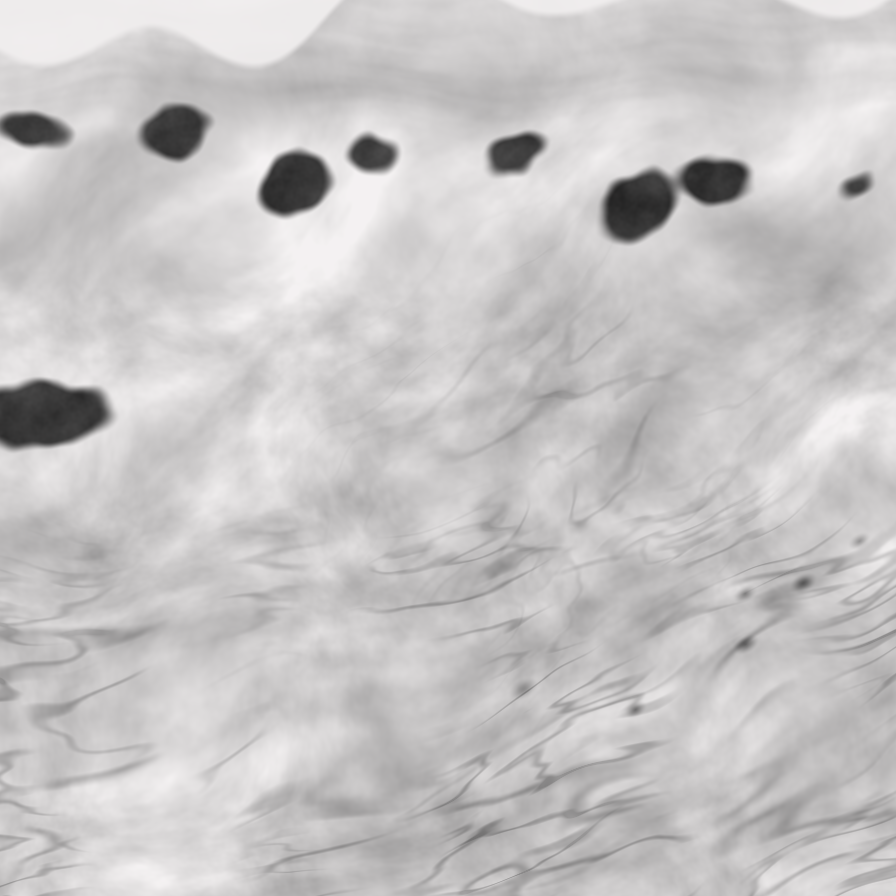
Write a WebGL 1 fragment shader that draws this texture.

```glsl
precision highp float;
uniform vec2 u_resolution;

const vec3 STONE_TINT = vec3(1.006, 0.996, 0.997);
const float BASE_TONE = 0.815;
const float PALE_TONE = 0.94;
const float HOLE_TONE = 0.20;
const float CLOUD_DEPTH = 0.18;
const float STREAK_DEPTH = 0.18;
const float GRAIN_DEPTH = 0.13;
const float VEIN_DEPTH = 0.15;
const float VEIN_WIDTH = 0.11;
const float FLOW_SLOPE = 0.08;
const float FLOW_BEND = 0.26;
const float DIAGONAL = 0.72;
const float HOLES = 8.0;
const float HOLE_ROW = 0.81;
const float SPECK_CELLS = 16.0;
const float SPECK_CHANCE = 0.13;
const float EDGE = 0.006;

vec2 hash2(vec2 p) {
  vec3 q = fract(p.xyx * vec3(0.1031, 0.1030, 0.0973));
  q += dot(q, q.yzx + 33.33);
  return fract((q.xx + q.yz) * q.zy);
}

float corner(vec2 cell, vec2 offset) {
  return dot(hash2(cell) * 2.0 - 1.0, offset);
}

float noise(vec2 p) {
  p += 40.0;
  vec2 i = floor(p), f = fract(p), e = vec2(1.0, 0.0);
  vec2 u = f * f * f * (f * (f * 6.0 - 15.0) + 10.0);
  float a = mix(corner(i, f), corner(i + e, f - e), u.x);
  float b = mix(corner(i + e.yx, f - e.yx), corner(i + 1.0, f - 1.0), u.x);
  return 1.6 * mix(a, b, u.y);
}

float fbm(vec2 p) {
  float sum = 0.0, amp = 0.5;
  for (int i = 0; i < 4; i++) {
    sum += amp * noise(p);
    p = p * 2.03 + vec2(7.3, 3.1);
    amp *= 0.55;
  }
  return sum;
}

vec2 rotate(vec2 p, float a) {
  float c = cos(a), s = sin(a);
  return vec2(c * p.x + s * p.y, c * p.y - s * p.x);
}

float patchAt(vec2 p, vec2 center, vec2 size) {
  vec2 d = (p - center) / size;
  return exp(-dot(d, d));
}

// Coverage of a worn, tilted oval
float oval(vec2 p, vec2 size, float tilt) {
  vec2 q = rotate(p, tilt) / size;
  return 1.0 - smoothstep(-EDGE, EDGE, (length(q) - 1.0) * size.y);
}

// Thin broken cracks that follow the bedding
float veins(vec2 p, vec2 flow) {
  float sum = 0.0;
  for (int i = 0; i < 3; i++) {
    float k = float(i);
    vec2 q = flow * (1.0 + 0.6 * k) + k * 9.7;
    float line = 1.0 - smoothstep(0.0, VEIN_WIDTH, abs(noise(q) + 0.25 * noise(q * 3.0)));
    sum += line * smoothstep(-0.05, 0.3, noise(p * 5.0 + k * 4.3));
  }
  return min(sum, 1.4);
}

float specks(vec2 p) {
  vec2 g = p * SPECK_CELLS, cell = floor(g);
  vec2 r = hash2(cell + 71.0);
  vec2 d = (fract(g) - 0.3 - 0.4 * r) / SPECK_CELLS;
  return step(r.x, SPECK_CHANCE) * oval(d, vec2(0.008, 0.005) * (0.6 + 0.6 * r.y), 0.5);
}

void main() {
  vec2 p = gl_FragCoord.xy / u_resolution;
  vec2 warp = vec2(noise(p * 5.0), noise(p * 5.0 + 17.0));
  vec2 w = p + 0.035 * warp;

  // Three bedding directions, blended by height
  float lower = 1.0 - smoothstep(0.24, 0.42, p.y + 0.05 * warp.x - 0.12 * p.x);
  float upper = smoothstep(0.82, 0.9, p.y);
  vec2 flow = vec2(w.x * 2.6, (w.y - FLOW_SLOPE * w.x - FLOW_BEND * w.x * w.x) * 11.0);
  vec2 slant = rotate(w, DIAGONAL) * vec2(4.0, 10.0);
  float streak = mix(fbm(slant + 5.0), fbm(flow), lower);
  streak = mix(streak, 0.8 * fbm(w * vec2(2.0, 13.0) + 11.0), upper);

  float tone = BASE_TONE + CLOUD_DEPTH * fbm(w * 4.0 + 3.0) + STREAK_DEPTH * streak;
  tone += GRAIN_DEPTH * fbm(w * 17.0) * (1.0 - 0.5 * smoothstep(0.6, 0.75, p.y));

  // Broad light and shade
  tone += 0.07 * patchAt(w, vec2(0.31, 0.52), vec2(0.08, 0.24));
  tone += 0.06 * patchAt(w, vec2(0.45, 0.82), vec2(0.5, 0.06));
  tone -= 0.06 * patchAt(w, vec2(0.58, 0.56), vec2(0.17, 0.16));
  tone -= 0.04 * patchAt(w, vec2(0.12, 0.4), vec2(0.14, 0.16));
  tone -= 0.02 * lower + 0.03 * patchAt(p, vec2(0.5, 0.91), vec2(0.6, 0.04));

  // Cracks and specks
  float center = patchAt(p, vec2(0.63, 0.5), vec2(0.2, 0.18));
  tone -= VEIN_DEPTH * lower * veins(p, flow);
  tone -= 0.6 * VEIN_DEPTH * center * veins(p + 3.0, slant * 0.9);
  tone -= 0.35 * specks(p) * lower * smoothstep(0.4, 0.7, p.x);

  // Pale gaps above an uneven ledge
  float ledge = 0.97 + 0.13 * noise(vec2(p.x * 4.5, 2.6)) + 0.01 * warp.y;
  tone = mix(tone, PALE_TONE, 0.9 * smoothstep(-EDGE, EDGE, p.y - ledge));
  tone = min(tone, 0.95);

  // Row of hollows, then the large one at the side
  vec2 rough = p + 0.006 * vec2(noise(p * 32.0), noise(p * 32.0 + 9.0));
  float shade = HOLE_TONE + 0.12 * fbm(p * 24.0);
  for (int i = 0; i < 8; i++) {
    float k = float(i);
    vec2 r = hash2(vec2(k, 13.0)), s = hash2(vec2(k, 57.0));
    vec2 spot = vec2((k + 0.2 + 0.6 * r.x) / HOLES, HOLE_ROW + 0.09 * (r.y - 0.5));
    float reach = mix(0.013, 0.047, s.x * s.x);
    vec2 size = reach * vec2(1.0, mix(0.5, 0.85, s.y));
    float cover = oval(rough - spot, size, 1.2 * (r.x - 0.3));
    tone = mix(tone, shade + 0.25 * r.y * (1.0 - s.x), cover);
  }
  float cave = oval(rough - vec2(0.04, 0.537), vec2(0.084, 0.035), 0.06);
  tone = mix(tone, shade + 0.02, cave);

  gl_FragColor = vec4(clamp(tone * STONE_TINT, 0.0, 1.0), 1.0);
}
```
